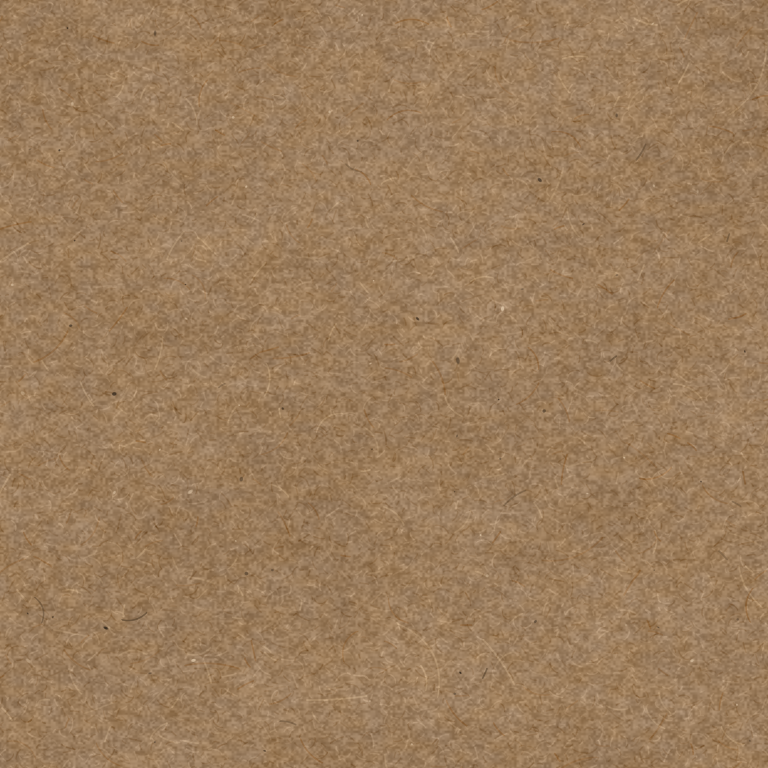
This texture is drawn by a Shadertoy shader. Its source:

```glsl
vec4 hash4(vec2 p) {
    vec4 q = fract(p.xyxy * vec4(.1031, .1030, .0973, .1099));
    q += dot(q, q.wzxy + 33.33);
    return fract((q.xxyz + q.yzzw) * q.zywx);
}

float valueNoise(vec2 p) {
    vec2 i = floor(p), f = fract(p);
    f = f * f * (3. - 2. * f);
    return mix(mix(hash4(i).x, hash4(i + vec2(1, 0)).x, f.x),
               mix(hash4(i + vec2(0, 1)).x, hash4(i + vec2(1, 1)).x, f.x), f.y);
}

// Bent fibres, one per cell: x = pale coverage, y = brown coverage
vec2 fibres(vec2 uv, float cells, float density, float width, float seed) {
    vec2 p = uv * cells, cell = floor(p), cover = vec2(0);
    float blur = .6 / iResolution.y;
    for (int y = -1; y <= 1; y++)
    for (int x = -1; x <= 1; x++) {
        vec2 id = cell + vec2(x, y);
        vec4 place = hash4(id + seed), form = hash4(id + seed + 57.3);
        if (place.w > density) continue;

        float angle = 3.14 * (place.z - .5) * mix(.6, 1., form.w);
        float c = cos(angle), s = sin(angle);
        vec2 q = mat2(c, -s, s, c) * (p - id - place.xy);
        float reach = mix(.15, .6, form.x * form.x);
        q.y += (form.y - .5) * 1.4 * (q.x * q.x - .08);
        q.x -= clamp(q.x, -reach, reach);

        float d = length(q) / cells;
        float ink = 1. - smoothstep(width - blur, width + blur, d);
        ink *= mix(.4, 1., form.w);
        cover += form.z > .5 ? vec2(ink, 0) : vec2(0, ink);
    }
    return min(cover, 1.2);
}

// Small oval flecks: x = pale, y = dark
vec2 specks(vec2 uv, float cells, float seed) {
    vec2 p = uv * cells, id = floor(p);
    vec4 place = hash4(id + seed), form = hash4(id + seed + 91.7);
    vec2 q = (fract(p) - mix(vec2(.2), vec2(.8), place.xy)) / cells;
    float c = cos(form.x * 6.28), s = sin(form.x * 6.28);
    q = mat2(c, -s, s, c) * q * vec2(mix(.5, 1., form.y), 1);
    float radius = mix(.0008, .0024, form.z * form.z);
    float blur = .7 / iResolution.y;
    float ink = 1. - smoothstep(radius - blur, radius + blur, length(q));
    ink *= mix(.35, 1., form.w);
    return ink * vec2(step(place.z, .12), step(.87, place.z));
}

void mainImage(out vec4 fragColor, in vec2 fragCoord) {
    vec2 uv = fragCoord / iResolution.y;

    // Pulp: soft mottling under a crisp grain
    vec3 color = vec3(.608, .488, .361);
    float mottle = valueNoise(uv * vec2(5, 9)) + valueNoise(uv * vec2(18, 32) + 40.) - 1.;
    float coarse = valueNoise(uv * vec2(105, 150) + 73.) - .5;
    float fine = valueNoise(uv * vec2(310, 340) + 11.) - .5;
    float warmth = valueNoise(uv * vec2(45, 70) + 150.) - .5;
    color += .026 * mottle + .065 * coarse + .125 * fine;
    color += warmth * vec3(.016, -.003, -.034);

    // Short matted fibres
    vec2 mat = fibres(uv, 88., .9, .001, 13.) + fibres(uv, 60., .85, .001, 211.);
    color += mat.x * vec3(.064, .064, .062) - mat.y * vec3(.05, .06, .07);

    // Longer, sparser strands
    vec2 strand = fibres(uv, 27., .45, .0011, 331.) + fibres(uv, 11., .25, .0012, 457.);
    color += strand.x * vec3(.085, .085, .075) - strand.y * vec3(.035, .07, .1);

    // Rare dark hairs and flecks
    vec2 hair = fibres(uv, 34., .022, .0011, 613.);
    color = mix(color, vec3(.3, .23, .15), .55 * min(hair.y, 1.));
    vec2 fleck = specks(uv, 18., 719.);
    color = mix(color, vec3(.88, .79, .67), .85 * fleck.x);
    color = mix(color, vec3(.17, .13, .09), .85 * fleck.y);

    fragColor = vec4(color, 1);
}
```
